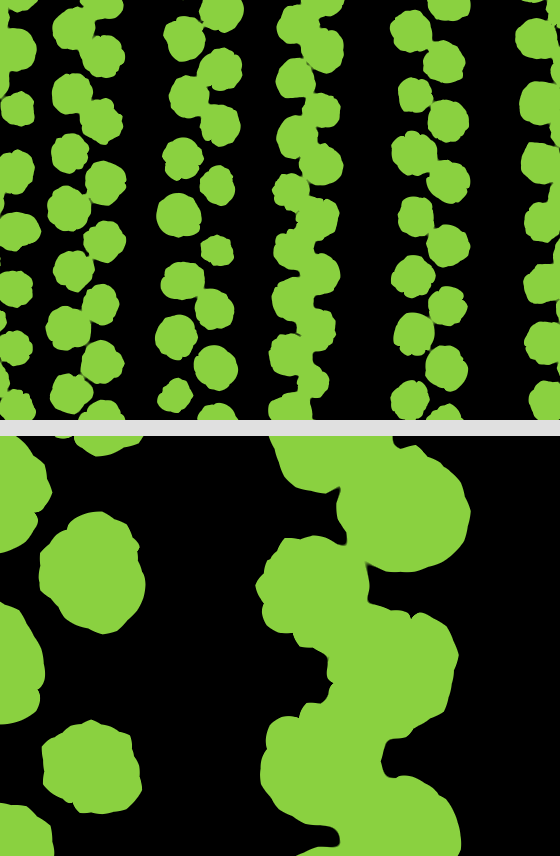
Top: the whole. Bottom: its middle third, enlarged.
Write a Shadertoy shader that draws this pattern.

```glsl
// Zigzag columns of ragged green dots on black, some neighbours fused together.

const vec3 BLACK = vec3(0.0);
const vec3 GREEN = vec3(0.54, 0.82, 0.25);
const int COLUMNS = 6;

// Per column: centre x, half width of the zigzag, first dot y, left-dot spacing.
// Lengths are in canvas heights, with y measured down from the top.
const vec4 LAYOUT[COLUMNS] = vec4[](
    vec4(0.002, 0.035, 0.043, 0.1437),
    vec4(0.208, 0.038, 0.071, 0.1441),
    vec4(0.477, 0.044, 0.090, 0.1430),
    vec4(0.731, 0.031, 0.060, 0.1311),
    vec4(1.024, 0.040, 0.073, 0.1455),
    vec4(1.328, 0.037, 0.095, 0.1445));

// Sideways drift of each column from top to bottom.
const float LEAN[COLUMNS] = float[](0.0, -0.005, -0.021, -0.024, 0.0, 0.040);

float hash(vec3 p) {
    p = fract(p * 0.1031);
    p += dot(p, p.zyx + 31.32);
    return fract((p.x + p.y) * p.z);
}

// Linear noise around a circle, from 0 to 1, with a whole number of knots.
float ringNoise(float turn, float knots, vec2 id) {
    float x = turn * knots;
    float knot = floor(x);
    float a = hash(vec3(id, mod(knot, knots) + knots * 7.0));
    float b = hash(vec3(id, mod(knot + 1.0, knots) + knots * 7.0));
    return mix(a, b, x - knot);
}

// Approximate distance to a dot with a faceted, chipped rim.
float raggedDot(vec2 p, float radius, vec2 id) {
    float turn = fract(atan(p.y, p.x) / 6.28318 + 1.0);
    float facets = 0.011 * (ringNoise(turn, 9.0, id) - 0.5);
    float crumbs = 0.005 * (ringNoise(turn, 27.0, id) - 0.5);
    float chips = 0.008 * pow(ringNoise(turn, 15.0, id), 8.0);
    return length(p) - radius - facets - crumbs + chips;
}

float smoothMin(float a, float b, float k) {
    float h = max(k - abs(a - b), 0.0) / k;
    return min(a, b) - 0.25 * h * h * k;
}

// Dots alternate left and right on the way down the column.
float zigzagColumn(vec2 p, vec4 layout_, float lean, float column) {
    float pitch = 0.5 * layout_.w;
    float row = floor((p.y - layout_.z) / pitch);
    float dist = 1.0;
    for (int i = -1; i <= 2; i++) {
        float n = row + float(i);
        vec2 id = vec2(column + 3.0, n + 11.0);
        float side = 2.0 * mod(n, 2.0) - 1.0;
        float y = layout_.z + n * pitch;
        vec2 centre = vec2(layout_.x + side * layout_.y + lean * (y - 0.5), y);
        vec2 jitter = vec2(hash(vec3(id, 1.0)), hash(vec3(id, 2.0))) - 0.5;
        float radius = 0.052 - 0.013 * pow(hash(vec3(id, 3.0)), 4.0);
        float dot_ = raggedDot(p - centre - 0.015 * jitter, radius, id);
        dist = smoothMin(dist, dot_, 0.012);
    }
    return dist;
}

void mainImage(out vec4 fragColor, in vec2 fragCoord) {
    vec2 p = vec2(fragCoord.x, iResolution.y - fragCoord.y) / iResolution.y;
    float dist = 1.0;
    for (int c = 0; c < COLUMNS; c++)
        dist = min(dist, zigzagColumn(p, LAYOUT[c], LEAN[c], float(c)));

    // Soften the rim over about one pixel.
    float cover = clamp(0.5 - dist * iResolution.y, 0.0, 1.0);
    fragColor = vec4(mix(BLACK, GREEN, cover), 1.0);
}
```
